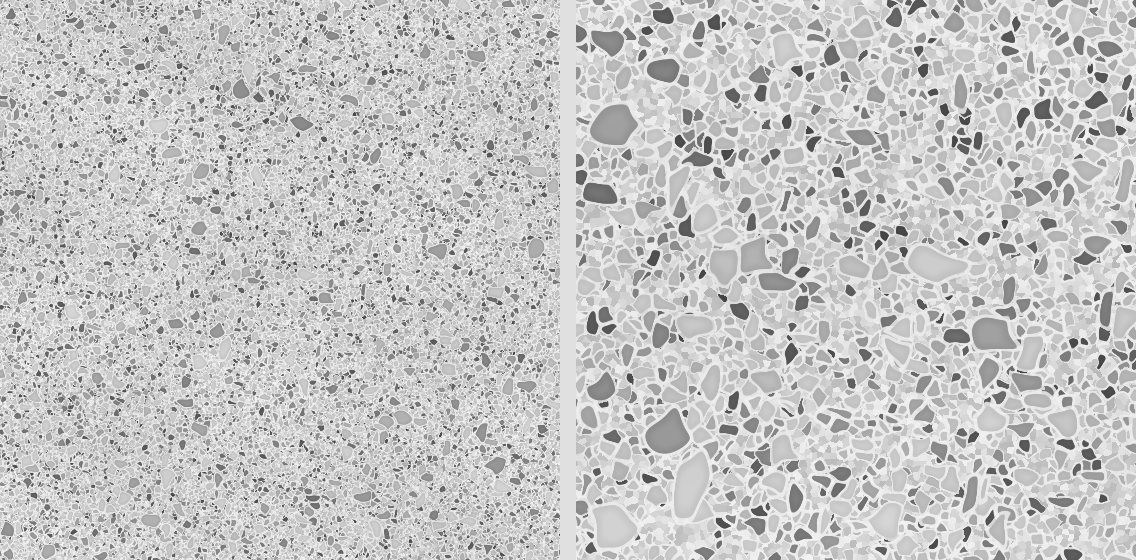
Left, the full canvas; right, a detail of the centre.
Give the GLSL for this texture, as a WebGL 2 fragment shader.

```glsl
#version 300 es
precision highp float;

uniform vec2 u_resolution;
out vec4 fragColor;

vec3 hash3(vec2 p) {
  vec3 q = fract(vec3(p.xyx) * vec3(0.1031, 0.1030, 0.0973));
  q += dot(q, q.yxz + 33.33);
  return fract((q.xxy + q.yzz) * q.zyx);
}

vec2 cellPoint(vec2 cell) {
  return 0.08 + 0.84 * hash3(cell).xy;
}

// Cell holding the nearest point; offset receives the vector to that point
vec2 nearestCell(vec2 p, out vec2 offset) {
  vec2 base = floor(p), best = base;
  float bestDist = 9.0;
  for (int y = -1; y <= 1; y++)
    for (int x = -1; x <= 1; x++) {
      vec2 cell = base + vec2(x, y);
      vec2 r = cell + cellPoint(cell) - p;
      if (dot(r, r) < bestDist) {
        bestDist = dot(r, r);
        best = cell;
        offset = r;
      }
    }
  return best;
}

// Distance to the cell wall, with corners rounded by an exponential minimum
float wallDistance(vec2 p, vec2 cell, vec2 offset) {
  float sum = 0.0;
  for (int y = -2; y <= 2; y++)
    for (int x = -2; x <= 2; x++) {
      if (x == 0 && y == 0) continue;
      vec2 other = cell + vec2(x, y);
      vec2 r = other + cellPoint(other) - p;
      sum += exp(-18.0 * dot(0.5 * (offset + r), normalize(r - offset)));
    }
  return -log(sum) / 18.0;
}

// Lays grains with pale rims over the tone beneath
float addGrains(float tone, vec2 uv, float scale, float share, float depth, float seed) {
  float c = cos(seed), s = sin(seed);
  vec2 p = mat2(c, s, -s, c) * uv * scale + seed * 37.0 + 200.0;
  p += 0.16 * sin(p.yx * 2.3 + seed) + 0.05 * sin(p.yx * 6.1);
  vec2 offset;
  vec2 cell = nearestCell(p, offset);
  vec3 rnd = hash3(cell + 71.7);
  if (rnd.x > share) return tone;

  float inside = (wallDistance(p, cell, offset) - 0.06 - 0.13 * rnd.y) / scale;
  float aa = 0.55 / u_resolution.y;
  float rim = smoothstep(-0.0019 - aa, -0.0019 + aa, inside);
  float body = smoothstep(-aa, aa, inside);
  float fill = 0.79 - depth * pow(rnd.z, 2.2);
  fill += 0.05 * smoothstep(0.0, 0.006, inside) - 0.02;
  tone = mix(tone, 0.91 + 0.03 * rnd.y, 0.85 * rim);
  return mix(tone, fill, body);
}

void main() {
  vec2 uv = gl_FragCoord.xy / u_resolution.y;

  // Finely speckled binder
  vec2 offset;
  vec2 speck = nearestCell(uv * 270.0 + 50.0, offset);
  float tone = mix(0.72, 0.94, hash3(speck + 13.1).z);

  // Aggregate from fine to coarse
  tone = addGrains(tone, uv, 150.0, 0.50, 0.50, 1.3);
  tone = addGrains(tone, uv, 98.0, 0.34, 0.47, 2.6);
  tone = addGrains(tone, uv, 58.0, 0.15, 0.38, 4.1);
  tone = addGrains(tone, uv, 36.0, 0.055, 0.28, 5.7);

  // Slow drift of brightness
  tone += 0.008 * (sin(uv.x * 13.0 + 2.0 * sin(uv.y * 7.0)) + sin(uv.y * 17.0 + uv.x * 5.0));
  fragColor = vec4(vec3(tone), 1.0);
}
```
